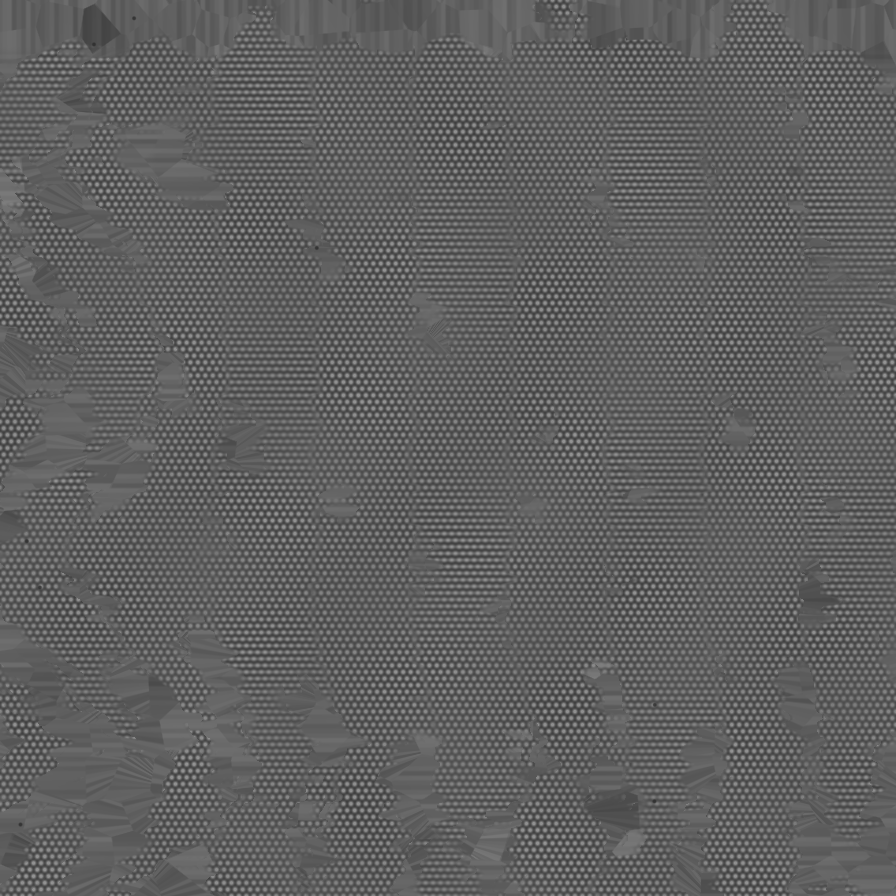
Write a WebGL 1 fragment shader that draws this pattern.

```glsl
precision highp float;
uniform vec2 u_resolution;

const float PI = 3.14159265;

float hash(vec2 p) {
  return fract(sin(dot(p, vec2(127.1, 311.7))) * 43758.5);
}

vec2 hash2(vec2 p) {
  return vec2(hash(p), hash(p + 37.3));
}

// One-dimensional value noise, picked by a seed
float noise1(float t, float seed) {
  float i = floor(t);
  return mix(hash(vec2(i, seed)), hash(vec2(i + 1.0, seed)), smoothstep(0.2, 0.8, t - i));
}

// Grey of one shard: streaks that spread from a far point or run along an axis
float shardTone(vec2 offset, vec2 cell, vec2 uv) {
  float seed = hash(cell + 5.7);
  vec2 ray = offset + vec2(seed < 0.3 ? 1.1 : -1.1, 1.4 * hash(cell + 3.3) - 0.7);
  float fan = noise1(ray.y / (abs(ray.x) + 0.15) * 13.0 + 60.0, seed * 50.0);
  float across = noise1(uv.y * 190.0, seed * 70.0);
  float upright = noise1(uv.x * 190.0, seed * 90.0);
  float streak = seed < 0.6 ? fan : across;
  streak = mix(streak, upright, smoothstep(0.92, 0.95, uv.y));
  float accent = hash(cell + 9.1);
  float tone = 0.378 + 0.04 * (seed - 0.5) + 0.085 * (streak - 0.5);
  return tone + 0.06 * step(0.965, accent) - 0.05 * step(accent, 0.04);
}

// Cellular shards, blended across one pixel at their borders
float shards(vec2 uv, float pixel) {
  vec2 p = uv * vec2(23.0, 25.0);
  vec2 base = floor(p);
  float d1 = 9.0, d2 = 9.0, tone1 = 0.38, tone2 = 0.38;
  for (int j = -1; j <= 1; j++) {
    for (int i = -1; i <= 1; i++) {
      vec2 cell = base + vec2(float(i), float(j));
      vec2 offset = p - cell - hash2(cell);
      float d = length(offset);
      float tone = shardTone(offset, cell, uv);
      if (d < d1) {
        d2 = d1; tone2 = tone1;
        d1 = d; tone1 = tone;
      } else if (d < d2) {
        d2 = d; tone2 = tone;
      }
    }
  }
  return mix(tone2, tone1, 0.5 + 0.5 * smoothstep(0.0, 30.0 * pixel, d2 - d1));
}

// Sparse dark specks
float specks(vec2 uv, float pixel) {
  vec2 p = uv * 16.0;
  vec2 cell = floor(p);
  float d = length(fract(p) - 0.2 - 0.6 * hash2(cell)) / 16.0;
  return step(0.96, hash(cell + 2.9)) * (1.0 - smoothstep(0.001, 0.002 + pixel, d));
}

void main() {
  vec2 uv = gl_FragCoord.xy / u_resolution;
  float pixel = 1.0 / min(u_resolution.x, u_resolution.y);

  // Columns bend into chevrons towards the left and the bottom
  float zigzag = abs(fract(uv.y * 2.3 + 0.1) - 0.5) - 0.25;
  float bend = 0.26 * (1.0 - smoothstep(0.1, 0.3, uv.x))
             + 0.2 * (1.0 - smoothstep(0.1, 0.4, uv.y)) * (1.0 - 0.5 * uv.x);
  float ragged = 0.014 * (noise1(uv.y * 110.0, 3.0) - 0.5);
  vec2 q = vec2(uv.x + bend * zigzag + ragged, uv.y);

  // Fine hexagonal dots that flatten into plain rows in some places
  float rows = uv.y * 136.0 * PI;
  float line = cos(2.0 * rows);
  float stagger = 2.0 * cos(uv.x * 120.0 * 2.0 * PI) * cos(rows);
  float column = q.x * 9.2 - 0.25;
  float phase = hash(vec2(floor(column), 8.0));
  float rowShare = 0.28 + 0.3 * cos(PI * floor(column))
                 + 0.35 * sin(uv.y * 19.0 + phase * 6.0);
  rowShare = 0.85 * smoothstep(0.3, 0.9, rowShare);
  float swell = 0.95 + 0.15 * sin(uv.x * 31.0 + 2.0 * sin(uv.y * 13.0))
              + 0.12 * sin(uv.y * 41.0 + uv.x * 9.0);
  float mesh = mix(0.072 * (line + stagger), 0.1 * line + 0.03 * stagger, rowShare);
  float weave = 0.377 + swell * clamp(mesh, -0.1, 0.16);

  // Column seams are softened and slightly uneven
  float seam = abs(fract(column + 0.5) - 0.5) / 9.2;
  float seamFade = 1.0 - smoothstep(0.0, 0.007, seam);
  float seamTone = 0.375 + 0.06 * stagger * noise1(uv.y * 110.0, 6.0);
  weave = mix(weave, seamTone, 0.65 * seamFade);

  // Smooth patches gather near the borders, left and bottom
  float patches = 0.2 * sin(q.x * 57.0 + 1.5 * sin(uv.y * 9.0))
                + 0.18 * sin(uv.y * 21.0 + phase * 6.28)
                + 0.14 * sin(uv.y * 47.0 + q.x * 33.0);
  patches += 0.34 * (1.0 - smoothstep(0.06, 0.4, uv.x));
  patches += 0.3 * (1.0 - smoothstep(0.08, 0.36, uv.y));
  patches += 0.2 * smoothstep(0.84, 0.98, uv.x);
  patches += 0.7 * smoothstep(0.92, 0.97, uv.y);
  patches += 0.3 * (noise1(uv.y * 100.0, floor(q.x * 50.0)) - 0.5);
  float flatShare = smoothstep(0.32, 0.52, patches);

  float grey = mix(weave, shards(uv, pixel), flatShare);
  grey += 0.006 * sin(uv.x * 23.0 + 3.0 * sin(uv.y * 7.0));
  grey = mix(grey, 0.17, 0.8 * specks(uv, pixel));
  gl_FragColor = vec4(vec3(grey), 1.0);
}
```
